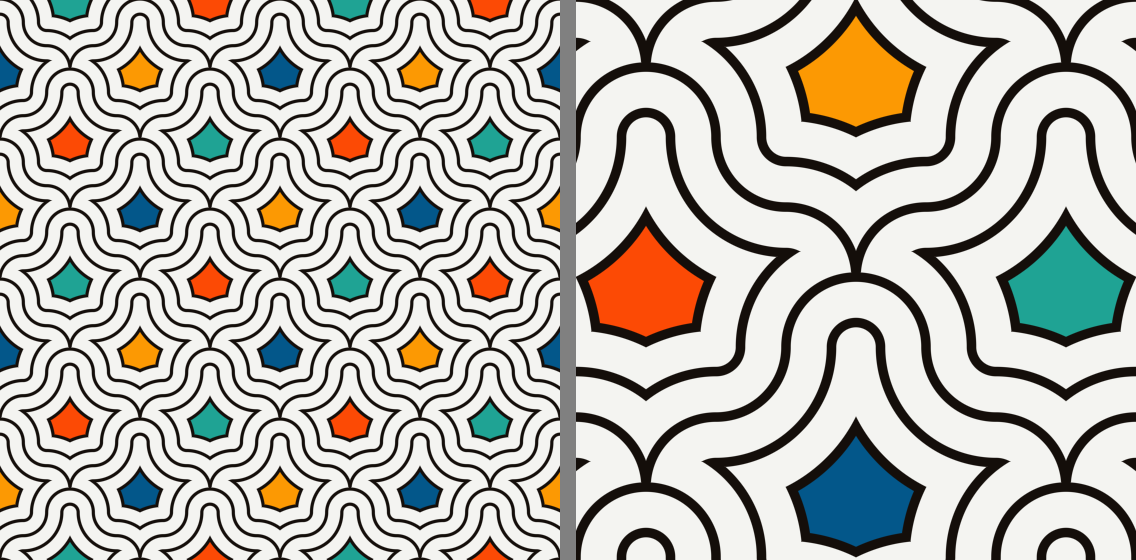
Left: the whole. Right: its middle third, enlarged.
Write a Shadertoy shader that draws this pattern.

```glsl
// Distance to a unit quarter arc lying in the positive quadrant
float quarterArc(vec2 p) {
    p = p.y > p.x ? p.yx : p;
    return p.y > 0.0 ? abs(length(p) - 1.0) : length(p - vec2(1.0, 0.0));
}

// Distance to the outline of a 6 x 6 cell, top at the origin, y down
float cellOutline(vec2 p) {
    p.x = abs(p.x);
    // Upper edge: arch, hollow, shoulder
    float d = quarterArc((p - vec2(0.0, 1.0)) * vec2(1.0, -1.0));
    d = min(d, quarterArc((p - vec2(2.0, 1.0)) * vec2(-1.0, 1.0)));
    d = min(d, quarterArc((p - vec2(2.0, 3.0)) * vec2(1.0, -1.0)));
    // Lower edge: the upper edge of the cell below
    d = min(d, quarterArc((p - vec2(3.0, 4.0)) * vec2(-1.0, -1.0)));
    d = min(d, quarterArc(p - vec2(1.0, 4.0)));
    return min(d, quarterArc((p - vec2(1.0, 6.0)) * vec2(-1.0, -1.0)));
}

// Rows alternate between two pairs; diagonals alternate within each pair
vec3 gemColor(vec2 cell) {
    bool warm = mod(cell.x, 2.0) < 0.5;
    bool evenRow = mod(cell.x - cell.y, 2.0) < 0.5;
    if (evenRow) return warm ? vec3(0.99, 0.29, 0.02) : vec3(0.12, 0.64, 0.58);
    return warm ? vec3(0.99, 0.60, 0.01) : vec3(0.01, 0.34, 0.54);
}

void mainImage(out vec4 fragColor, in vec2 fragCoord) {
    // Eight half-cells each way, y down
    vec2 uv = fragCoord / iResolution.xy;
    vec2 p = vec2(uv.x, 1.0 - uv.y) * 8.0 + vec2(1.0, 0.014);

    // Nearest cell of the diagonal lattice
    vec2 cell = floor(vec2(p.x + p.y, p.x - p.y) * 0.5 + 0.5);
    vec2 center = vec2(cell.x + cell.y, cell.x - cell.y);
    float d = cellOutline((p - center) * 3.0 + vec2(0.0, 3.0));

    // Outline and two inner offsets, the innermost one filled
    float spacing = 0.65;
    float blur = 0.75 * 24.0 / iResolution.y;
    float line = abs(d - spacing * clamp(floor(d / spacing + 0.5), 0.0, 2.0));
    float gem = smoothstep(-blur, blur, d - 2.0 * spacing);
    float ink = 1.0 - smoothstep(-blur, blur, line - 0.068);

    vec3 color = mix(vec3(0.955, 0.957, 0.945), gemColor(cell), gem);
    color = mix(color, vec3(0.08, 0.055, 0.04), ink);
    fragColor = vec4(color, 1.0);
}
```
